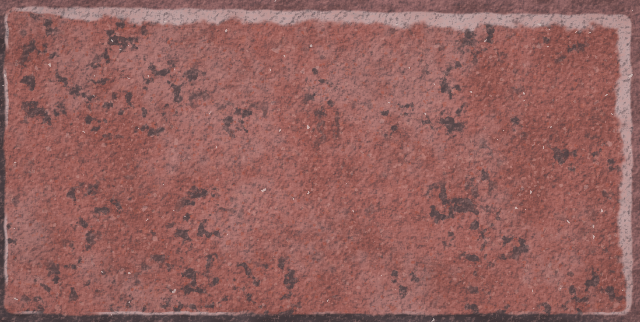
Write a Shadertoy shader that draws this texture.

```glsl
float hash(vec2 p) {
    vec3 q = fract(vec3(p.xyx) * 0.1031);
    q += dot(q, q.yzx + 33.33);
    return fract((q.x + q.y) * q.z);
}

float noise(vec2 p) {
    vec2 i = floor(p), f = fract(p);
    f = f * f * (3.0 - 2.0 * f);
    return mix(mix(hash(i), hash(i + vec2(1, 0)), f.x),
               mix(hash(i + vec2(0, 1)), hash(i + vec2(1, 1)), f.x), f.y);
}

float fbm(vec2 p) {
    float sum = 0.0, amp = 0.5;
    for (int i = 0; i < 4; i++) {
        sum += amp * noise(p);
        p = mat2(1.6, 1.2, -1.2, 1.6) * p + 17.3;
        amp *= 0.5;
    }
    return sum;
}

// Scattered rough stones: x = coverage, y = random tone
vec2 pebbles(vec2 p, float density, float radius) {
    vec2 cell = floor(p), best = vec2(0);
    p += 0.35 * (vec2(noise(p * 3.0), noise(p * 3.0 + 41.0)) - 0.5);
    for (int y = -1; y <= 1; y++)
    for (int x = -1; x <= 1; x++) {
        vec2 id = cell + vec2(x, y);
        vec2 centre = id + 0.2 + 0.6 * vec2(hash(id + 7.1), hash(id + 19.7));
        float r = radius * (0.5 + hash(id + 3.3));
        float cover = smoothstep(r, r * 0.55, length(p - centre)) * step(hash(id + 51.9), density);
        if (cover > best.x) best = vec2(cover, hash(id + 77.0));
    }
    return best;
}

float roundBox(vec2 p, vec2 halfSize, float r) {
    vec2 q = abs(p) - halfSize + r;
    return length(max(q, 0.0)) + min(max(q.x, q.y), 0.0) - r;
}

void mainImage(out vec4 fragColor, in vec2 fragCoord) {
    vec2 uv = fragCoord / iResolution.xy;
    float aspect = iResolution.x / iResolution.y;
    vec2 p = vec2(uv.x * aspect, uv.y);

    // Broad red mottling and worn mauve haze
    float mottle = fbm(p * 8.0 + 3.0);
    vec3 col = mix(vec3(0.56, 0.33, 0.305), vec3(0.62, 0.375, 0.35), smoothstep(0.25, 0.65, mottle));
    float haze = fbm(p * 4.0 + 9.0) + 0.2 * exp(-36.0 * pow(uv.x - 0.62, 2.0))
               + 0.2 * smoothstep(0.12, 0.0, uv.x);
    haze = smoothstep(0.42, 0.85, haze + 0.5 * (fbm(p * 30.0) - 0.47));
    col = mix(col, vec3(0.67, 0.49, 0.48), 0.65 * haze);

    // Orange and pink grains, then larger stones
    vec2 grain = pebbles(p * 72.0, 0.4, 0.34);
    col = mix(col, mix(vec3(0.63, 0.32, 0.27), vec3(0.71, 0.52, 0.49), grain.y), 0.65 * grain.x);
    vec2 stone = pebbles(p * 30.0 + 13.0, 0.22, 0.22);
    col = mix(col, mix(vec3(0.64, 0.35, 0.3), vec3(0.73, 0.55, 0.53), stone.y), 0.65 * stone.x);

    // Fine crumbs of dark in clusters
    float cluster = smoothstep(0.35, 0.75, noise(p * 8.0 + 31.0));
    float pit = smoothstep(0.6, 0.74, fbm(p * 40.0 + 5.0) + 0.09 * cluster) * (0.25 + 0.75 * cluster);
    col = mix(col, vec3(0.3, 0.26, 0.27), 0.8 * pit);

    // Slightly tilted slab outline with ragged edges
    vec2 low = vec2(0.015, 0.025), high = vec2(aspect - 0.026, 0.98);
    vec2 halfSize = 0.5 * (high - low);
    vec2 q = p + vec2(0.0, 0.03 * uv.x * uv.y) - 0.5 * (low + high);
    float ragged = fbm(p * 18.0 + 60.0) - 0.47;
    float edge = roundBox(q, halfSize, 0.035) + 0.018 * ragged;
    float side = q.x / halfSize.x + q.y / halfSize.y;
    float lit = smoothstep(-0.1, 0.35, side);

    // Chalky rim, wide along the top and right
    float rim = mix(0.011, 0.05, lit);
    float chalk = smoothstep(-rim, -0.6 * rim, edge + 0.05 * lit * ragged);
    chalk *= mix(smoothstep(0.3, 0.65, noise(p * 11.0 + 80.0)), 1.0, lit);
    col = mix(col, vec3(0.77, 0.665, 0.665), chalk * (0.82 + 0.4 * ragged));

    // Surround: dark joint at left and bottom, mauve lip elsewhere
    vec3 joint = mix(vec3(0.32, 0.265, 0.275), vec3(0.55, 0.385, 0.385), smoothstep(-0.3, 0.15, side));
    joint *= 0.9 + 0.5 * (fbm(p * vec2(16.0, 40.0)) - 0.4);
    col = mix(col, joint, smoothstep(-0.004, 0.005, edge));

    // Sandy grit: small lit bumps over isotropic crumbs, greyish in the hollows
    float relief = fbm(p * 115.0 + vec2(-0.4, 0.45)) - fbm(p * 115.0);
    float crumbs = fbm(p * 85.0 + 23.0) - 0.46;
    float grit = 0.6 * relief + 0.5 * crumbs + 0.16 * (noise(p * 230.0) - 0.5);
    col = mix(col, vec3(0.25, 0.22, 0.24), clamp(-1.6 * grit, 0.0, 0.8));
    col = mix(col, vec3(0.84, 0.6, 0.57), clamp(1.1 * grit, 0.0, 0.5));

    // Rare white specks
    vec2 speck = pebbles(p * 36.0 + 90.0, 0.03, 0.12);
    col = mix(col, vec3(0.84, 0.76, 0.74), 0.75 * speck.x);

    // Gentle darkening toward the corners
    vec2 c = uv - vec2(0.54, 0.52);
    col *= 1.02 - 0.15 * dot(c, c);
    fragColor = vec4(clamp(col, 0.0, 1.0), 1.0);
}
```
